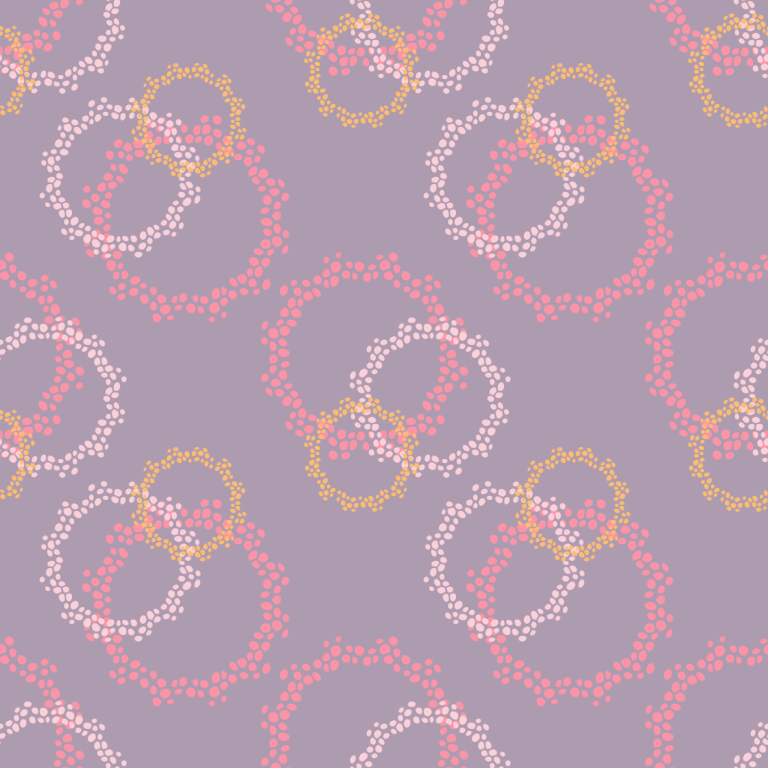
Write a three.js fragment shader that draws this pattern.

```glsl
// Pebbled rings: two clusters of three overlapping scalloped rings per tile,
// the second cluster turned half a turn. Each ring is a polar grid of jittered
// dots, kept apart like packed stones by comparing the two nearest dots.

varying vec2 vUv;

const float TAU = 6.2831853;
const float TILES = 2.0;          // repeats across and down
const float SOFTNESS = 0.0011;    // half width of a smoothed edge, in canvas units

const vec3 GROUND = vec3(0.68, 0.61, 0.69);
const vec3 PINK = vec3(0.99, 0.58, 0.66);
const vec3 BLUSH = vec3(0.98, 0.82, 0.85);
const vec3 GOLD = vec3(0.99, 0.74, 0.45);

// Cluster layout, in tile units
const vec2 CLUSTER_A = vec2(0.486, 0.430);
const vec2 CLUSTER_B = vec2(0.947, 0.073);
const vec2 BLUSH_OFFSET = vec2(-0.173, 0.109);
const vec2 GOLD_OFFSET = vec2(0.006, 0.258);
const float PINK_RADIUS = 0.266;
const float BLUSH_RADIUS = 0.206;
const float GOLD_RADIUS = 0.147;

// Ring build, in units of the ring radius
const float COLUMNS = 48.0;       // dots around each row
const float BUMPS = 12.0;         // scallops around the rim
const float INNER = 0.745;        // inner edge of the first row
const float ROW_STEP = 0.097;     // spacing of the rows
const float SCALLOP = 0.035;      // radial swing of the rows

// Dot build, in units of the row spacing
const float COLUMN_PITCH = 1.17;
const float JITTER = 0.36;
const float DOT_MIN = 0.33;
const float DOT_MAX = 0.55;
const float GAP = 0.20;
const float ROUNDING = 0.14;

vec3 hash3(vec3 p) {
  p = fract(p * vec3(0.1031, 0.1030, 0.0973));
  p += dot(p, p.yxz + 33.33);
  return fract((p.xxy + p.yxx) * p.zyx);
}

float smoothMax(float a, float b, float k) {
  float h = max(k - abs(a - b), 0.0) / k;
  return max(a, b) + 0.25 * h * h * k;
}

// 0 between bumps, 1 on a bump
float scallopWave(float turn) {
  return 0.5 - 0.5 * cos(TAU * BUMPS * turn);
}

// Signed distance to the dots, in row units; cell is (column, row)
float pebbles(vec2 cell, float seed) {
  float nearest = 9.0;
  float second = 9.0;
  for (int row = 0; row < 3; row++) {
    for (int i = -1; i <= 1; i++) {
      float y = float(row);
      float column = floor(cell.x) + float(i);
      vec3 h = hash3(vec3(mod(column, COLUMNS), y, seed) + 1.0);
      vec2 center = vec2(column, y) + 0.5 + JITTER * (h.xy - 0.5);
      center.x += 0.25 - 0.5 * mod(y, 2.0);
      float size = mix(DOT_MIN, DOT_MAX, h.z);
      // The outer row only caps the bumps, with smaller dots
      if (row == 2) {
        float bump = scallopWave((column + 0.5) / COLUMNS);
        size = bump > 0.5 ? size * 0.78 : -4.0;
      }
      vec2 offset = (cell - center) * vec2(COLUMN_PITCH, 1.0);
      float stretch = mix(0.85, 1.15, fract(7.0 * (h.x + h.y)));
      float d = length(offset * vec2(stretch, 1.0 / stretch)) - size;
      second = min(second, max(nearest, d));
      nearest = min(nearest, d);
    }
  }
  return smoothMax(nearest, 0.5 * (GAP - second + nearest), ROUNDING);
}

// Coverage of one ring around the origin, p in tile units
float ring(vec2 p, float radius, float seed) {
  float r = length(p) / radius;
  if (r < 0.65 || r > 1.15) return 0.0;
  float turn = atan(p.y, p.x) / TAU + 0.5;
  float base = INNER + SCALLOP * (scallopWave(turn) - 0.5);
  vec2 cell = vec2(turn * COLUMNS, (r - base) / ROW_STEP);
  float d = pebbles(cell, seed) * ROW_STEP * radius / TILES;
  return 1.0 - smoothstep(-SOFTNESS, SOFTNESS, d);
}

// Shortest offset to the origin on the repeating tile
vec2 wrapTile(vec2 p) {
  return fract(p + 0.5) - 0.5;
}

vec3 addCluster(vec3 color, vec2 p) {
  color = mix(color, PINK, ring(wrapTile(p), PINK_RADIUS, 3.0));
  color = mix(color, BLUSH, ring(wrapTile(p - BLUSH_OFFSET), BLUSH_RADIUS, 11.0));
  return mix(color, GOLD, ring(wrapTile(p - GOLD_OFFSET), GOLD_RADIUS, 23.0));
}

void main() {
  vec2 tile = vUv * TILES;
  vec3 color = addCluster(GROUND, tile - CLUSTER_A);
  color = addCluster(color, CLUSTER_B - tile);
  gl_FragColor = vec4(color, 1.0);
}
```
